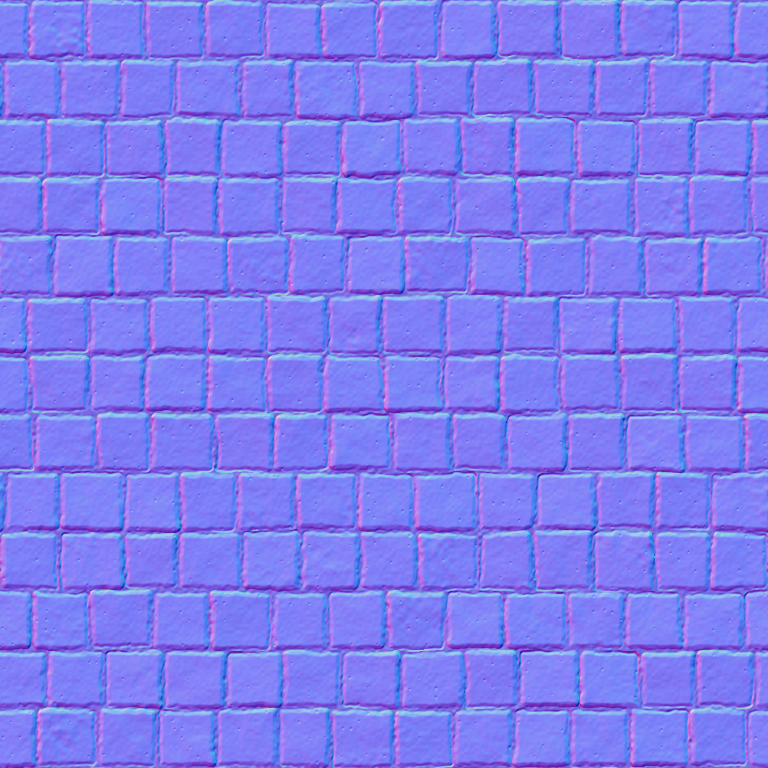
Write a three.js fragment shader that draws this texture map.

```glsl
varying vec2 vUv;

#define STONES 13.0        // stones across and rows up
#define JOINT 0.022        // half joint width, in stones
#define BEVEL 0.085        // width of the rounded rim
#define RIM_HEIGHT 0.052
#define CORNER 0.07
#define JITTER 0.11        // sideways spread of the upright joints
#define WARP 0.055         // waviness of the courses
#define ROUGHNESS 0.035
#define SLOPE_GAIN 0.30
#define SAMPLE_STEP 0.013

float hash(vec2 p) {
  vec3 q = fract(p.xyx * vec3(0.1031, 0.1030, 0.0973));
  q += dot(q, q.yzx + 33.33);
  return fract((q.x + q.y) * q.z);
}

// Value noise in stone units, tiling over the canvas
float noise(vec2 p, float freq) {
  p *= freq;
  vec2 i = floor(p), f = fract(p);
  f = f * f * (3.0 - 2.0 * f);
  float period = STONES * freq;
  vec2 a = mod(i, period), b = mod(i + 1.0, period);
  float seed = freq * 17.0;
  return mix(mix(hash(a + seed), hash(vec2(b.x, a.y) + seed), f.x),
             mix(hash(vec2(a.x, b.y) + seed), hash(b + seed), f.x), f.y) - 0.5;
}

// Sideways shift of each course, counted from the bottom
float courseShift(float row) {
  vec4 shifts = row < 4.0 ? vec4(0.65, 0.82, 0.58, 0.05)
              : row < 8.0 ? vec4(0.05, 0.60, 0.47, 0.50)
              : row < 12.0 ? vec4(0.90, 0.70, 0.75, 0.02) : vec4(0.45);
  return dot(shifts, vec4(equal(vec4(0.0, 1.0, 2.0, 3.0), vec4(mod(row, 4.0)))));
}

float jointOffset(float column, float row) {
  return (hash(vec2(mod(column, STONES), row) + 7.0) - 0.5) * JITTER;
}

// Small scattered dents
float pits(vec2 p) {
  vec2 g = p * 7.0, cell = floor(g);
  vec2 id = mod(cell, STONES * 7.0);
  vec2 centre = 0.3 + 0.4 * vec2(hash(id + 3.1), hash(id + 9.7));
  float radius = 0.12 + 0.16 * hash(id + 5.3);
  float dent = 1.0 - smoothstep(0.0, radius, length(g - cell - centre));
  return dent * step(0.92, hash(id + 1.9));
}

// x: surface height, y: stone coverage
vec2 surface(vec2 p) {
  vec2 q = p;
  q.y += WARP * noise(p, 1.0) + 0.022 * noise(p, 4.0);
  q.x += 0.035 * noise(p + 4.5, 2.0) + 0.015 * noise(p + 2.3, 5.0);

  // Find the stone and its own bounds
  float level = floor(q.y), row = mod(level, STONES);
  float x = q.x - courseShift(row);
  float column = floor(x);
  column -= step(x - column, jointOffset(column, row));
  column += step(column + 1.0 + jointOffset(column + 1.0, row), x);
  float left = column + jointOffset(column, row);
  float right = column + 1.0 + jointOffset(column + 1.0, row);
  vec2 id = vec2(mod(column, STONES), row);

  float lower = JOINT * (0.4 + 1.3 * hash(id + 21.0));
  float upper = 1.0 - JOINT * (0.4 + 1.3 * hash(id + 31.0));
  vec2 local = vec2(x - 0.5 * (left + right), q.y - level - 0.5 * (lower + upper));
  vec2 halfSize = vec2(0.5 * (right - left) - JOINT, 0.5 * (upper - lower));

  // Rounded block with a worn rim
  vec2 e = abs(local) - halfSize + CORNER;
  float d = length(max(e, 0.0)) + min(max(e.x, e.y), 0.0) - CORNER;
  d += 0.035 * noise(p, 7.0) + 0.02 * noise(p, 14.0);
  float stone = smoothstep(-0.02, 0.025, -d);
  float height = RIM_HEIGHT * smoothstep(-0.01, BEVEL, -d);

  // Dressed face: tilt, swells, rough patches, grain and dents
  vec2 tilt = vec2(hash(id + 41.0), hash(id + 51.0)) - 0.5;
  float rough = pow(hash(id + 61.0), 3.0) * smoothstep(-0.1, 0.3, noise(p, 2.0));
  float face = 0.16 * dot(local, tilt) + 0.028 * noise(p, 3.0);
  face += ROUGHNESS * rough * (noise(p, 6.0) + 0.7 * noise(p, 11.0));
  face += 0.008 * noise(p, 9.0) + 0.007 * noise(p, 18.0);
  face -= 0.018 * pits(p);

  // Gritty mortar
  float grit = 0.03 * noise(p, 16.0) + 0.02 * noise(p, 10.0);
  return vec2(height + mix(grit, face, stone), stone);
}

void main() {
  vec2 p = vUv * STONES;
  vec2 dx = vec2(SAMPLE_STEP, 0.0), dy = dx.yx;
  vec2 gradient = vec2(surface(p + dx).x - surface(p - dx).x,
                       surface(p + dy).x - surface(p - dy).x) / (2.0 * SAMPLE_STEP);
  vec2 slope = clamp(SLOPE_GAIN * gradient * vec2(0.8, -1.0), -0.32, 0.32);
  float joint = 1.0 - surface(p).y;

  // Encode slopes; steep and sunken parts lose blue
  vec3 color = vec3(0.5 + slope.x + 0.25 * slope.y, 0.5 + slope.y, 0.975);
  color.b += 0.6 * min(slope.y, 0.0) - 0.5 * dot(slope, slope);
  color -= joint * vec3(0.03, 0.08, 0.08);
  gl_FragColor = vec4(clamp(color, 0.0, 1.0), 1.0);
}
```
